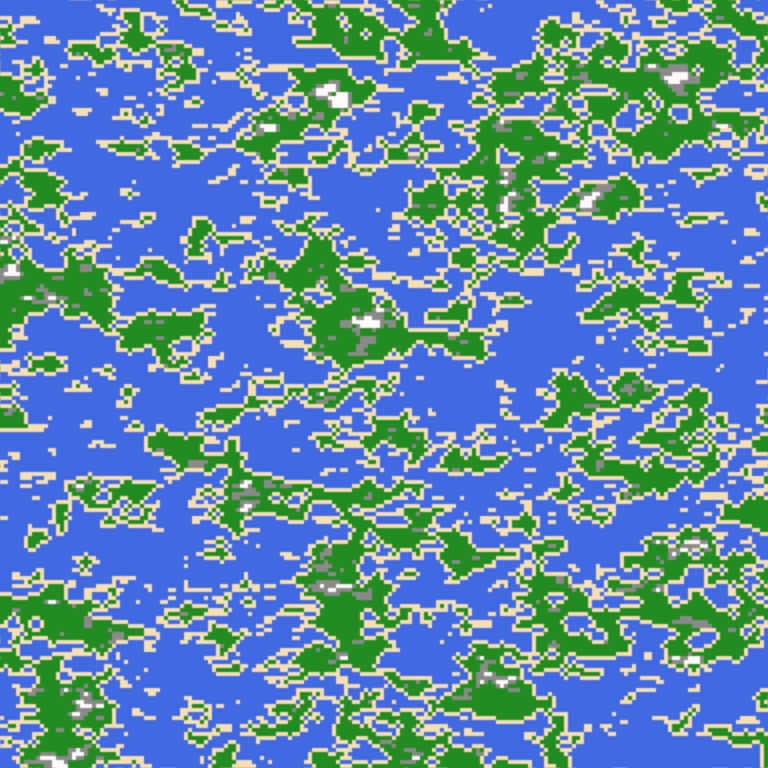
Write a WebGL 1 fragment shader that draws this texture.

```glsl
precision highp float;
// A blocky map of stretched islands: sea, sandy shores, forest, rock and snow.
uniform vec2 u_resolution;

const float CELLS = 192.0;

vec3 hash3(vec2 p) {
  vec3 q = vec3(dot(p, vec2(127.1, 311.7)),
                dot(p, vec2(269.5, 183.3)),
                dot(p, vec2(419.2, 371.9)));
  return fract(sin(q) * 43758.5);
}

// Cellular noise: one soft bump or dent at a jittered point in each cell.
float bumps(vec2 p) {
  vec2 corner = floor(p - 0.5);
  float sum = 0.0;
  for (int y = 0; y < 2; y++) {
    for (int x = 0; x < 2; x++) {
      vec2 cell = corner + vec2(float(x), float(y));
      vec3 rnd = hash3(cell);
      vec2 away = (p - cell - 0.25 - 0.5 * rnd.xy) / 0.75;
      float falloff = max(0.0, 1.0 - dot(away, away));
      sum += (rnd.z * 2.0 - 1.0) * falloff * falloff;
    }
  }
  return sum;
}

// Layers of bumps, wider than tall, measured from sea level.
float landHeight(vec2 cell) {
  vec2 p = (cell + 0.5) / CELLS * vec2(8.5, 15.0) + vec2(3.7, 8.2);
  float height = -0.03;
  float amplitude = 1.0;
  for (int i = 0; i < 4; i++) {
    height += amplitude * bumps(p);
    p = p * vec2(1.95, 2.1) + vec2(17.3, 41.9);
    amplitude *= 0.85;
  }
  return height;
}

// Land that touches the sea is sand; the rest is coloured by height.
vec3 terrain(vec2 cell) {
  float height = landHeight(cell);
  if (height < 0.0) return vec3(0.255, 0.412, 0.882);
  float lowest = min(
    min(landHeight(cell + vec2(1.0, 0.0)), landHeight(cell - vec2(1.0, 0.0))),
    min(landHeight(cell + vec2(0.0, 1.0)), landHeight(cell - vec2(0.0, 1.0))));
  if (lowest < 0.0) return vec3(0.96, 0.87, 0.70);
  if (height < 0.98) return vec3(0.133, 0.545, 0.133);
  if (height < 1.36) return vec3(0.545, 0.537, 0.537);
  return vec3(1.0, 0.98, 0.98);
}

void main() {
  vec2 grid = gl_FragCoord.xy / min(u_resolution.x, u_resolution.y) * CELLS - 0.5;
  vec2 cell = floor(grid);
  // Blend neighbouring cells over a narrow, soft border.
  vec2 blend = smoothstep(0.2, 0.8, grid - cell);
  vec3 lower = mix(terrain(cell), terrain(cell + vec2(1.0, 0.0)), blend.x);
  vec3 upper = mix(terrain(cell + vec2(0.0, 1.0)), terrain(cell + 1.0), blend.x);
  gl_FragColor = vec4(mix(lower, upper, blend.y), 1.0);
}
```
